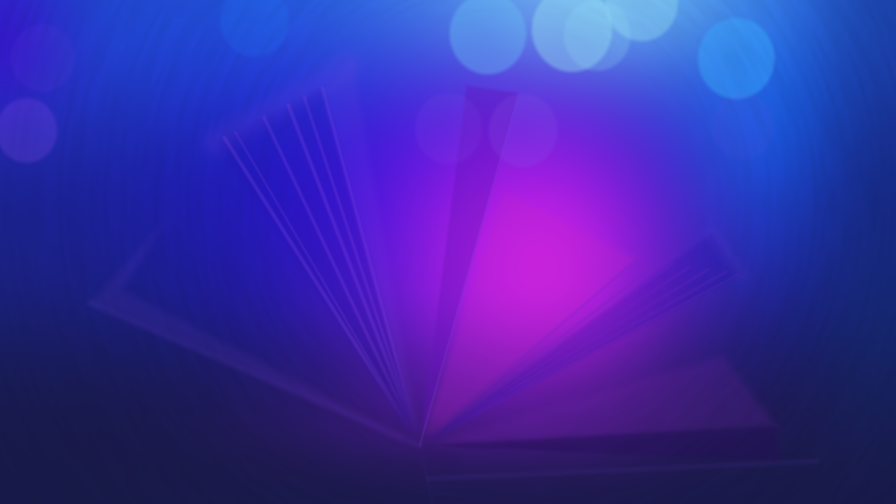
Give the GLSL for this background, as a Shadertoy shader.

```glsl
// Open book with fanned pages under a violet and azure haze with soft light discs.

const vec2 SPINE = vec2(0.833, 0.116);
const vec3 LILAC = vec3(0.52, 0.28, 0.90);
const vec3 INDIGO = vec3(0.12, 0.05, 0.66);
const vec3 NAVY = vec3(0.09, 0.10, 0.28);

float hash(vec2 p) {
    vec3 q = fract(vec3(p.xyx) * 0.1031);
    q += dot(q, q.yzx + 33.33);
    return fract((q.x + q.y) * q.z);
}

float noise(vec2 p) {
    vec2 i = floor(p), f = fract(p);
    f = f * f * (3.0 - 2.0 * f);
    return mix(mix(hash(i), hash(i + vec2(1, 0)), f.x),
               mix(hash(i + vec2(0, 1)), hash(i + vec2(1, 1)), f.x), f.y);
}

float glow(vec2 p, vec2 centre, vec2 radii) {
    vec2 d = (p - centre) / radii;
    return exp(-dot(d, d));
}

float segmentDistance(vec2 p, vec2 a, vec2 b) {
    vec2 d = b - a;
    return length(p - a - d * clamp(dot(p - a, d) / dot(d, d), 0.0, 1.0));
}

float stroke(vec2 p, vec2 a, vec2 b, float width) {
    return smoothstep(width, 0.0, segmentDistance(p, a, b));
}

float cross2(vec2 a, vec2 b) { return a.x * b.y - a.y * b.x; }

// Soft triangle from the spine to a and b, listed clockwise.
float page(vec2 p, vec2 a, vec2 b, float soft) {
    float left = cross2(p - SPINE, normalize(a - SPINE));
    float top = cross2(p - a, normalize(b - a));
    float right = cross2(p - b, normalize(SPINE - b));
    return smoothstep(-soft, soft, min(left, min(top, right))) * smoothstep(0.0, 0.08, length(p - SPINE));
}

// Thin page edges spread from the spine between two tips.
float pageEdges(vec2 p, vec2 a, vec2 b, float count) {
    float sum = 0.0;
    for (float i = 0.0; i < count; i++) {
        float h = hash(vec2(i, count));
        float t = clamp((i + 0.9 * (h - 0.5)) / (count - 1.0), 0.0, 1.0);
        sum += stroke(p, SPINE, mix(a, b, t), 0.003 + 0.004 * h) * (0.4 + 0.6 * h);
    }
    return min(sum, 1.0) * smoothstep(0.0, 0.25, length(p - SPINE));
}

vec3 haze(vec2 p) {
    vec3 c = mix(vec3(0.09, 0.10, 0.29), vec3(0.10, 0.14, 0.55), smoothstep(0.05, 0.68, p.y));
    c = mix(c, vec3(0.12, 0.25, 0.78), smoothstep(0.58, 0.95, p.y));
    c = mix(c, vec3(0.14, 0.06, 0.87), 0.96 * glow(p, vec2(0.90, 0.64), vec2(0.54, 0.34)));
    c = mix(c, vec3(0.13, 0.42, 0.89), 0.92 * glow(p, vec2(1.08, 1.06), vec2(0.74, 0.25)));
    c = mix(c, vec3(0.08, 0.36, 0.87), 0.85 * glow(p, vec2(1.50, 0.80), vec2(0.19, 0.28)));
    c = mix(c, vec3(0.47, 0.78, 0.94), 0.85 * glow(p, vec2(1.17, 1.03), vec2(0.34, 0.18)));
    c = mix(c, vec3(0.22, 0.05, 0.77), 0.75 * glow(p, vec2(0.0, 0.92), vec2(0.14, 0.18)));
    c = mix(c, vec3(0.43, 0.10, 0.86), 0.70 * glow(p, vec2(0.95, 0.47), vec2(0.30, 0.37)));
    c = mix(c, vec3(0.82, 0.13, 0.90), 0.93 * glow(p, vec2(1.07, 0.47), vec2(0.25, 0.28)));
    c = mix(c, vec3(0.07, 0.17, 0.45), 0.68 * smoothstep(1.52, 1.76, p.x) * (1.0 - 0.4 * p.y));
    // Shade below, warmed to plum beneath the pages.
    vec3 shade = mix(NAVY, vec3(0.27, 0.09, 0.50), glow(p, vec2(0.98, 0.21), vec2(0.45, 0.18)));
    c = mix(c, shade, 0.90 * smoothstep(0.44, -0.02, p.y));
    return mix(c, NAVY, 0.55 * smoothstep(0.16, 0.0, p.y));
}

vec3 drawBook(vec3 c, vec2 p) {
    vec2 leftA = vec2(0.428, 0.718), leftB = vec2(0.640, 0.825);
    vec2 rightA = vec2(1.412, 0.537), rightB = vec2(1.470, 0.456);
    vec2 coverA = vec2(0.180, 0.398), coverB = vec2(0.336, 0.572);
    // Left cover: pale rim around a darker inner sheet.
    float rim = page(p, coverA, coverB, 0.012) - page(p, vec2(0.243, 0.425), coverB, 0.012);
    c = mix(c, LILAC, 0.11 * max(rim, 0.0));
    c = mix(c, LILAC, 0.08 * stroke(p, SPINE, coverA, 0.012));
    // Shaded and lit leaves.
    c = mix(c, INDIGO, 0.22 * page(p, leftA, leftB, 0.012));
    c = mix(c, LILAC, 0.12 * page(p, leftB, vec2(0.70, 0.87), 0.012));
    c = mix(c, vec3(0.38, 0.07, 0.72), 0.36 * page(p, vec2(0.926, 0.83), vec2(1.03, 0.815), 0.005));
    c = mix(c, vec3(0.75, 0.15, 0.77), 0.25 * page(p, vec2(1.0, 0.62), vec2(1.262, 0.486), 0.012));
    c = mix(c, INDIGO, 0.22 * page(p, rightA, rightB, 0.008));
    c = mix(c, vec3(0.46, 0.14, 0.66), 0.20 * page(p, vec2(1.435, 0.294), vec2(1.539, 0.155), 0.014));
    c = mix(c, vec3(0.14, 0.06, 0.34), 0.45 * page(p, vec2(1.539, 0.155), vec2(1.546, 0.085), 0.006));
    // Fine page edges and blurred tips.
    c = mix(c, LILAC, 0.30 * pageEdges(p, leftA, leftB, 6.0));
    c = mix(c, vec3(0.42, 0.14, 0.76), 0.32 * pageEdges(p, vec2(1.262, 0.486), rightB, 7.0));
    c = mix(c, LILAC, 0.18 * stroke(p, SPINE, vec2(1.03, 0.815), 0.004));
    c = mix(c, LILAC, 0.14 * stroke(p, leftA, vec2(0.69, 0.87), 0.045));
    c = mix(c, LILAC, 0.08 * stroke(p, rightA, rightB, 0.025));
    return mix(c, LILAC, 0.07 * stroke(p, vec2(0.85, 0.05), vec2(1.62, 0.085), 0.010));
}

// Each disc holds its centre, radius and strength.
vec3 drawDiscs(vec3 c, vec2 p) {
    vec4 discs[11] = vec4[11](
        vec4(0.968, 0.933, 0.078, 0.38), vec4(1.135, 0.942, 0.082, 0.42),
        vec4(1.185, 0.930, 0.068, 0.24), vec4(1.273, 0.995, 0.074, 0.38),
        vec4(1.461, 0.884, 0.078, 0.48), vec4(0.053, 0.741, 0.062, 0.26),
        vec4(0.890, 0.745, 0.068, 0.15), vec4(1.038, 0.741, 0.070, 0.22),
        vec4(0.505, 0.960, 0.070, 0.13), vec4(1.475, 0.750, 0.064, 0.08),
        vec4(0.085, 0.885, 0.065, 0.09));
    for (int i = 0; i < 11; i++) {
        vec4 d = discs[i];
        float r = length((p - d.xy) * vec2(1.03, 0.97));
        float light = glow(d.xy, vec2(1.16, 1.0), vec2(0.30, 0.16));
        float azure = smoothstep(0.3, 0.5, d.x) * smoothstep(0.75, 0.88, d.y);
        vec3 tint = mix(mix(LILAC, vec3(0.10, 0.58, 1.0), azure), vec3(0.66, 0.92, 0.93), light);
        c = mix(c, tint, d.w * smoothstep(d.z + 0.006, d.z - 0.006, r) * (0.8 + 0.2 * r / d.z));
    }
    return c;
}

void mainImage(out vec4 fragColor, in vec2 fragCoord) {
    vec2 p = fragCoord / iResolution.y;
    vec3 c = drawDiscs(drawBook(haze(p), p), p);
    // Faint circular brushing around the light.
    vec2 d = p - vec2(1.0, 0.6);
    float brushed = noise(vec2(length(d) * 110.0, abs(atan(d.y, d.x)) * 9.0)) - 0.5;
    c *= 1.0 + 0.05 * brushed * smoothstep(0.25, 0.6, length(d));
    fragColor = vec4(clamp(c, 0.0, 1.0), 1.0);
}
```
